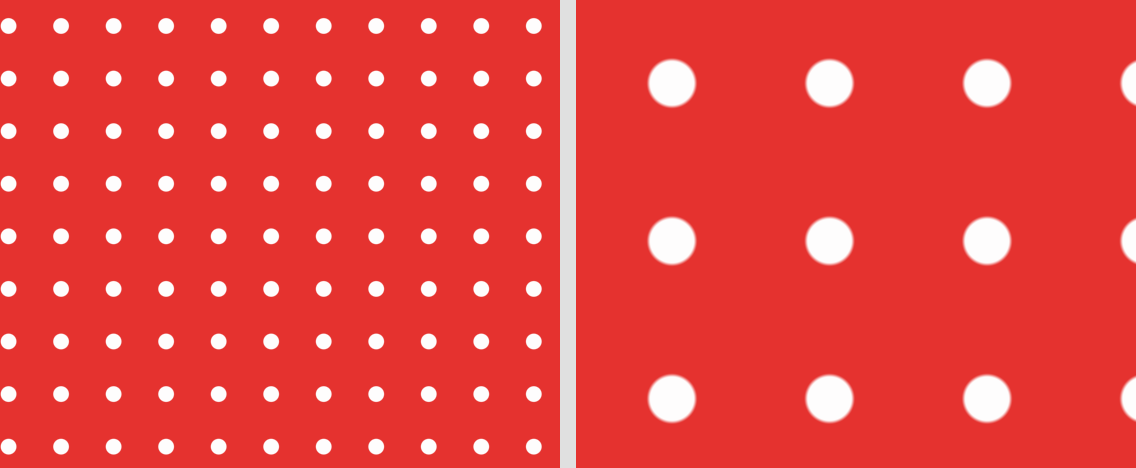
Left, the full canvas; right, a detail of the centre.
Reproduce this pattern procedurally as a WebGL 1 fragment shader.

```glsl
precision highp float;

uniform vec2 u_resolution;

// Lengths are fractions of the canvas height.
const vec2 PITCH = vec2(0.11223, 0.11236);
const vec2 FIRST_DOT = vec2(0.0183, 0.0456);
const float DOT_RADIUS = 0.0168;
const float EDGE_SOFTNESS = 0.0017;
const vec3 RED = vec3(0.898, 0.196, 0.184);
const vec3 WHITE = vec3(0.996, 0.994, 0.992);

// Signed distance to the nearest dot of the square grid.
float dotGridDistance(vec2 p) {
    vec2 cell = fract((p - FIRST_DOT) / PITCH + 0.5) - 0.5;
    return length(cell * PITCH) - DOT_RADIUS;
}

void main() {
    vec2 p = gl_FragCoord.xy / u_resolution.y;

    // Edge blend, never narrower than the pixel grid can resolve.
    float edge = max(EDGE_SOFTNESS, 0.7 / u_resolution.y);
    float coverage = 1.0 - smoothstep(-edge, edge, dotGridDistance(p));

    gl_FragColor = vec4(mix(RED, WHITE, coverage), 1.0);
}
```
